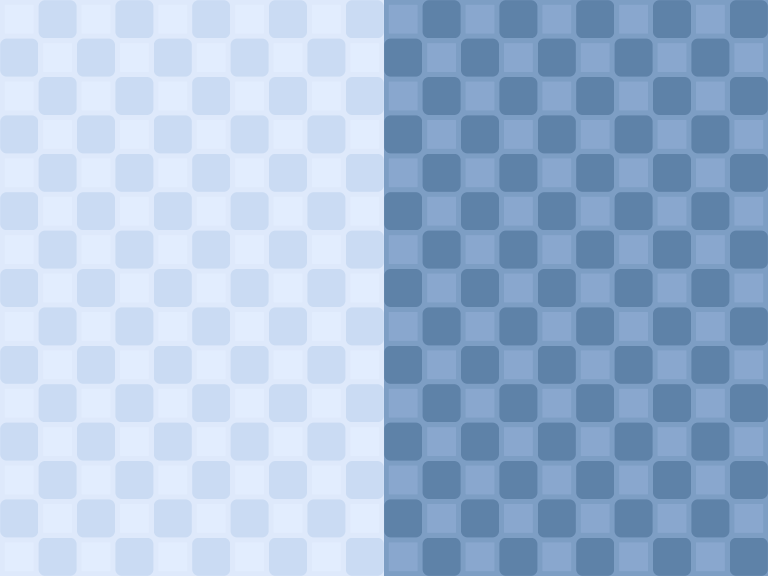
Reproduce this pattern procedurally as a Shadertoy shader.

```glsl
// Two-tone checkerboard of rounded tiles: a pale half on the left, a deep blue half on the right.
// Each cell is folded to its centre and drawn with a rounded-box distance; odd cells hold
// a nearly full rounded tile, even cells hold a smaller, sharper inset square.

const vec2 GRID = vec2(20.0, 15.0);      // cells across and down
const float SPLIT = 0.5;                 // where the palette changes, share of the width

// Sizes in units of one cell
const float TILE_HALF = 0.495;
const float TILE_RADIUS = 0.17;
const float INSET_HALF = 0.375;
const float INSET_RADIUS = 0.02;

const vec3 PALE_GROUND = vec3(0.870, 0.914, 0.984);
const vec3 PALE_INSET = vec3(0.888, 0.929, 0.995);
const vec3 PALE_TILE = vec3(0.792, 0.859, 0.953);
const vec3 DEEP_GROUND = vec3(0.490, 0.620, 0.770);
const vec3 DEEP_INSET = vec3(0.537, 0.655, 0.808);
const vec3 DEEP_TILE = vec3(0.367, 0.508, 0.658);

// Signed distance to a square with rounded corners
float roundedSquare(vec2 p, float halfSide, float radius) {
    vec2 q = abs(p) - halfSide + radius;
    return length(max(q, 0.0)) + min(max(q.x, q.y), 0.0) - radius;
}

// Coverage of a shape, softened over one pixel
float coverage(float dist, float pixel) {
    return clamp(0.5 - dist / pixel, 0.0, 1.0);
}

void mainImage(out vec4 fragColor, in vec2 fragCoord) {
    vec2 uv = fragCoord / iResolution.xy;
    vec2 gridPos = uv * GRID;
    vec2 cell = floor(gridPos);
    vec2 local = gridPos - cell - 0.5;
    float pixel = GRID.y / iResolution.y;

    // Palette for this side of the split
    float deep = coverage((SPLIT - uv.x) * iResolution.x, 1.0);
    vec3 ground = mix(PALE_GROUND, DEEP_GROUND, deep);
    vec3 inset = mix(PALE_INSET, DEEP_INSET, deep);
    vec3 tile = mix(PALE_TILE, DEEP_TILE, deep);

    // Alternate rounded tiles and inset squares
    bool isTile = mod(cell.x + cell.y, 2.0) > 0.5;
    float dist = isTile ? roundedSquare(local, TILE_HALF, TILE_RADIUS)
                        : roundedSquare(local, INSET_HALF, INSET_RADIUS);
    vec3 color = mix(ground, isTile ? tile : inset, coverage(dist, pixel));

    fragColor = vec4(color, 1.0);
}
```
